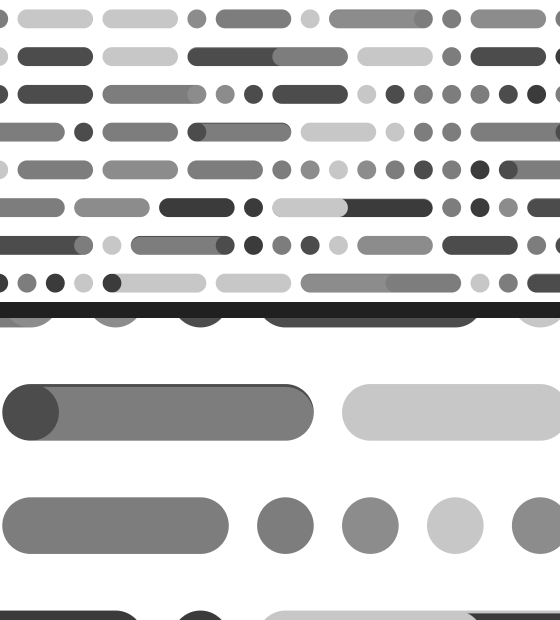
Top, the full canvas; bottom, a detail of the centre.
Reproduce this pattern procedurally as a Shadertoy shader.

```glsl
const float ROWS = 8.0;
const float SLOT_PITCH = 0.75;
const float FIRST_SLOT_X = -0.035;
const float RADIUS = 0.25;
const int LAST_SLOT = 20;

// Integer hash of row, slot and channel, returning 0..1
float hash(int row, int slot, int channel) {
    uint h = uint(row + 3) * 747796405u + uint(slot + 11) * 2891336453u
           + uint(channel + 5) * 277803737u;
    h = (h ^ (h >> 16)) * 2246822519u;
    h = (h ^ (h >> 13)) * 3266489917u;
    return float((h ^ (h >> 16)) >> 8) / 16777216.0;
}

// Weighted choice from the five greys
float greyShade(float pick) {
    if (pick < 0.15) return 0.23;
    if (pick < 0.44) return 0.49;
    if (pick < 0.65) return 0.78;
    if (pick < 0.86) return 0.30;
    return 0.55;
}

// Number of slots covered: a dot, a dash or a joined dash
int dashLength(float pick) {
    if (pick < 0.57) return 1;
    if (pick < 0.84) return 3;
    if (pick < 0.94) return 4;
    return 6;
}

// Distance to a horizontal capsule between two centres
float capsule(vec2 p, float startX, float endX, float radius) {
    return length(vec2(p.x - clamp(p.x, startX, endX), p.y)) - radius;
}

float coverage(float dist, float pixel) {
    return clamp(0.5 - dist / pixel, 0.0, 1.0);
}

float slotX(int slot) {
    return FIRST_SLOT_X + float(slot) * SLOT_PITCH;
}

// Grey of a joined dash: body with a cap at one end and a thin top sliver
float joinedShade(vec2 p, int row, int slot, int count, float pick, float pixel) {
    float body = greyShade(pick);
    float accent = greyShade(fract(pick + 0.5));
    int capCount = count == 6 ? 3 : 1;
    bool capOnLeft = hash(row, slot, 2) < 0.35;
    int capSlot = capOnLeft ? slot : slot + count - capCount;

    float drop = hash(row, slot, 3) < 0.5 ? 0.025 : 0.0;
    float bodyDist = capsule(p + vec2(0.0, drop), slotX(slot),
                             slotX(slot + count - 1), RADIUS);
    float capDist = capsule(p, slotX(capSlot), slotX(capSlot + capCount - 1), RADIUS);
    float shade = drop > 0.0 ? mix(accent, body, coverage(bodyDist, pixel)) : body;
    return mix(shade, accent, coverage(capDist, pixel));
}

// Walk along one row, laying dots and dashes end to end
float rowShade(vec2 p, int row, float pixel) {
    float shade = 1.0;
    int slot = 0;
    for (int i = 0; i <= LAST_SLOT; i++) {
        if (slot > LAST_SLOT) break;
        int count = dashLength(hash(row, slot, 0));
        float pick = hash(row, slot, 1);
        float dist = capsule(p, slotX(slot), slotX(slot + count - 1), RADIUS);
        float ink = count > 3 ? joinedShade(p, row, slot, count, pick, pixel)
                              : greyShade(pick);
        shade = mix(shade, ink, coverage(dist, pixel));
        slot += count;
    }
    return shade;
}

void mainImage(out vec4 fragColor, in vec2 fragCoord) {
    float pixel = ROWS / iResolution.y;
    vec2 p = fragCoord * pixel;
    int row = int(floor(p.y));
    vec2 rowPoint = vec2(p.x, fract(p.y) - 0.5);
    fragColor = vec4(vec3(rowShade(rowPoint, row, pixel)), 1.0);
}
```
